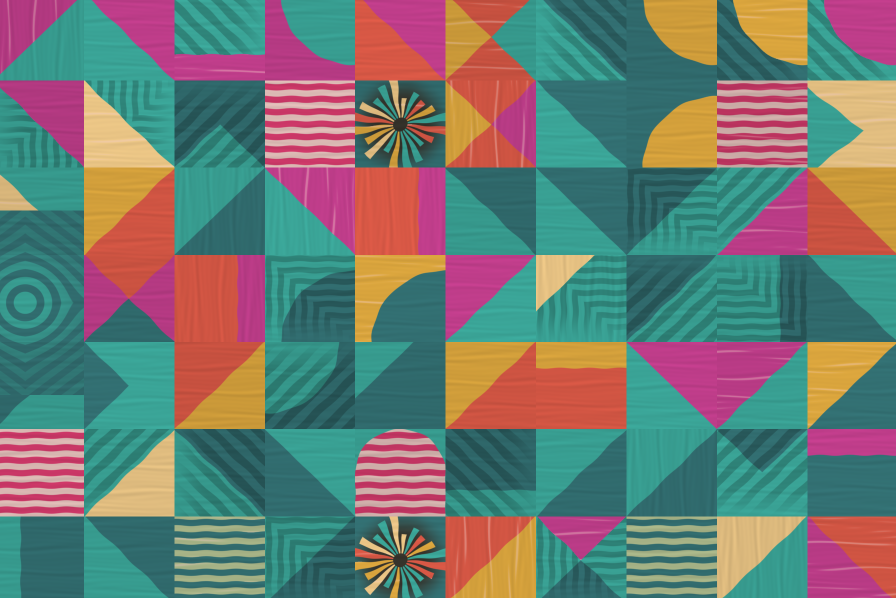
Write a WebGL 2 fragment shader that draws this pattern.

```glsl
#version 300 es
precision highp float;
// Patchwork of brushed geometric tiles: triangles, arcs, stripes, rings and starbursts.
uniform vec2 u_resolution;
out vec4 fragColor;

#define GRID vec2(9.91, 6.863)   // tiles across and down
#define SHIFT vec2(0.071, 0.075) // crop of the first column and row
#define SEED 3.7
#define STRIPES 7.0              // bold stripes per tile
#define TONE_PERIOD 0.13         // spacing of tone-on-tone lines
#define RAYS 20.0
#define BRUSH 0.055              // strength of the brushed grain
#define WOBBLE 0.006             // unevenness of the cut edges
#define TAU 6.28319

const vec3 TEAL = vec3(0.22, 0.62, 0.57);
const vec3 DARK = vec3(0.19, 0.42, 0.43);
const vec3 MAGENTA = vec3(0.72, 0.23, 0.52);
const vec3 GOLD = vec3(0.82, 0.62, 0.23);
const vec3 CREAM = vec3(0.88, 0.74, 0.50);
const vec3 CORAL = vec3(0.81, 0.33, 0.26);
const vec3 RASPBERRY = vec3(0.77, 0.21, 0.39);
const vec3 BLUSH = vec3(0.83, 0.70, 0.68);
const vec3 UMBER = vec3(0.20, 0.19, 0.16);

float hash(vec2 p, float k) {
  return fract(sin(dot(p, vec2(12.99, 78.23)) + (k + SEED) * 37.72) * 4375.85);
}

float fill(float d) { // coverage of a signed distance in tile units
  float px = GRID.y / u_resolution.y;
  return smoothstep(0.5 * px, -0.5 * px, d);
}

float lines(float v, float period) {
  return fill((abs(fract(v / period) - 0.5) - 0.25) * period);
}

vec3 palette(float h) { // weighted so that teals dominate
  h = fract(h);
  return h < 0.34 ? TEAL : h < 0.43 ? CORAL : h < 0.66 ? DARK
       : h < 0.72 ? CREAM : h < 0.89 ? MAGENTA : GOLD;
}

float grain(vec2 p, float k) { // layered sines stretched along x
  float s = 0.0;
  for (float i = 1.0; i < 5.0; i++)
    s += sin(p.y * (17.0 + 23.0 * i) + k * 40.0 * i
             + 1.6 * sin(p.x * (1.7 + i) + k * 9.0 + i * p.y * 3.0));
  return s * 0.25;
}

vec3 starburst(vec2 q) {
  float r = length(q), a = atan(q.y, q.x) / TAU * RAYS;
  vec2 ray = vec2(floor(a), 5.0);
  float h = hash(ray, 1.0), reach = 0.3 + 0.35 * hash(ray, 2.0);
  vec3 tint = h < 0.25 ? CORAL : h < 0.45 ? GOLD : h < 0.65 ? CREAM : TEAL;
  float side = (abs(fract(a) - 0.5) - 0.3) * r * TAU / RAYS;
  vec3 c = mix(UMBER, DARK, smoothstep(0.25, 0.6, r));
  c = mix(c, tint, fill(max(side, r - reach)));
  return mix(c, UMBER, fill(r - 0.08));
}

vec3 patchwork(vec2 id, vec2 q) { // tile of two or three colours, turned at random
  float turn = floor(hash(id, 1.0) * 4.0), kind = hash(id, 2.0), h = hash(id, 3.0);
  if (mod(turn, 2.0) > 0.5) q = vec2(q.y, -q.x);
  if (turn > 1.5) q = -q;
  vec3 a = palette(h), b = palette(h + 0.38 + 0.24 * hash(id, 4.0));
  float diagonal = (q.x + q.y) * 0.707, d = diagonal;
  if (kind > 0.92) d = q.y - 0.2;                                      // band
  else if (kind > 0.83) d = 0.25 - diagonal;                           // cut corner
  else if (kind > 0.73) d = (abs(q.x - 0.08) + 0.8 * q.y - 0.1) * 0.78; // peak
  else if (kind > 0.61) d = length(q + 0.5) - 0.82;                    // arc
  else if (kind > 0.52) {                                              // hourglass
    d = (abs(q.x) - abs(q.y)) * 0.707;
    a = mix(a, palette(hash(id, 5.0)), fill(q.x));
  }
  // tone-on-tone lines: nested corners or slanted bars, on the teals only
  float style = hash(id, 6.0);
  float tone = style < 0.22 ? lines(max(q.x, q.y), TONE_PERIOD)
             : style < 0.42 ? lines(diagonal, TONE_PERIOD * 1.4) : 0.0;
  vec3 c = mix(a, b, fill(d));
  float cool = step(c.r, 0.4);
  return c * (1.0 - 0.2 * tone * cool * smoothstep(-0.55, -0.1, q.x));
}

vec3 quilt(vec2 g) {
  vec2 id = floor(g), q = (fract(g) - 0.5) * vec2(1.0, -1.0);
  vec2 w = q + WOBBLE * sin(q.yx * 19.0 + id * 2.3);
  float bars = lines(w.y, 1.0 / STRIPES);
  vec3 berry = mix(RASPBERRY, BLUSH, bars), c = patchwork(id, w);

  // feature tiles on a regular beat
  if (id.x == 4.0 && mod(id.y, 5.0) == 1.0) c = starburst(w);
  if (id.y == 1.0 && mod(id.x, 5.0) == 3.0) c = berry;
  if (id.y == 6.0 && mod(id.x, 5.0) == 2.0) c = mix(DARK, mix(TEAL, CREAM, 0.65), bars);
  if (id.y == 5.0 && mod(id.x, 4.0) == 0.0 && id.x < 8.0) {
    float arch = length(vec2(w.x, max(w.y, 0.0))) - 0.5;
    c = id.x > 0.0 ? mix(TEAL, berry, fill(arch)) : berry;
  }
  // tall panel of rings that grow pointed outwards
  vec2 m = g - vec2(0.35, 3.55);
  if (id.x == 0.0 && abs(m.y) < 1.06) {
    float r = length(m);
    r = mix(r, abs(m.x) * 0.7 + abs(m.y) * 0.9, smoothstep(0.25, 0.9, r));
    c = mix(DARK, mix(TEAL, DARK, smoothstep(0.1, 0.85, r) * 0.7), lines(r, 0.17));
    c = mix(c, TEAL, fill(r - 0.1));
  }

  // brushed grain, pale worn streaks and a slight shift of tone per tile
  float k = hash(id, 7.0);
  float s = grain(k < 0.2 ? q.yx : q, k);
  float worn = step(0.6, hash(id, 8.0)) * step(0.4, c.r);
  c = mix(c, BLUSH, worn * 0.4 * smoothstep(0.3, 0.9, s));
  return c * (1.0 + BRUSH * s + 0.1 * (hash(id, 9.0) - 0.5));
}

void main() {
  vec3 sum = vec3(0.0);
  for (int i = 0; i < 4; i++) { // four samples smooth the tile seams
    vec2 offset = vec2(i % 2, i / 2) * 0.5 - 0.25;
    vec2 uv = (gl_FragCoord.xy + offset) / u_resolution;
    sum += quilt(vec2(uv.x, 1.0 - uv.y) * GRID + SHIFT);
  }
  fragColor = vec4(sum * 0.25, 1.0);
}
```
